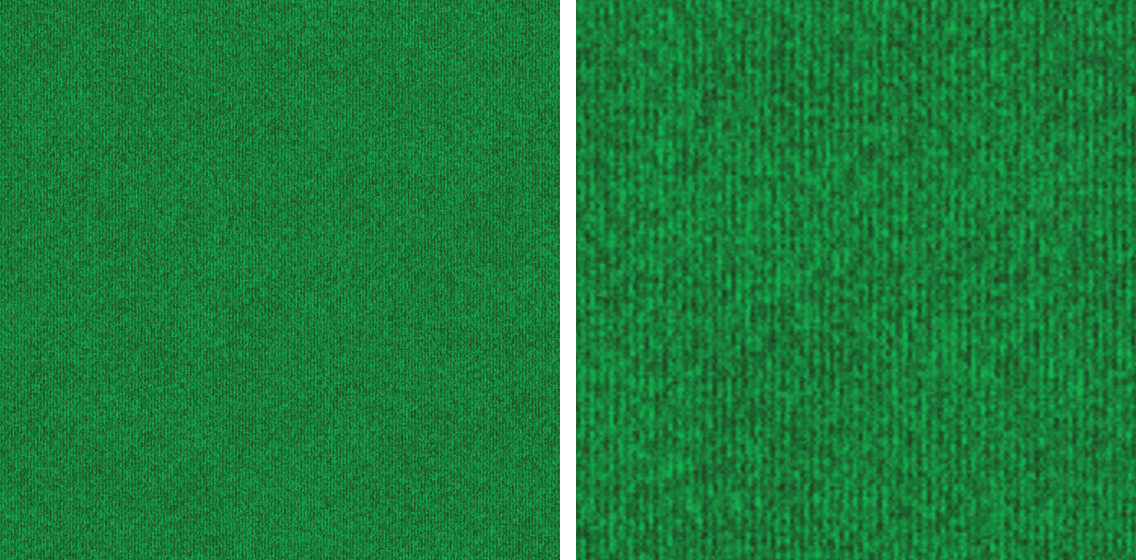
Left, the full canvas; right, a detail of the centre.
Give the GLSL for this texture, as a WebGL 1 fragment shader.

```glsl
precision highp float;
// Green ribbed cloth: fine vertical ribs with dark seams, broken up by
// dense grain. Layers of value noise and a cosine rib set one tone, which
// blends dark to bright green; sparse greyish fibres are laid on top.

#define RIB_COUNT 172.0
#define RIB_DEPTH 0.21
#define FINE_CELLS vec2(512.0, 512.0)
#define FINE_DEPTH 0.66
#define COARSE_CELLS vec2(370.0, 250.0)
#define COARSE_DEPTH 0.85
#define MOTTLE_DEPTH 0.12
#define FIBRE_LEVEL 0.89
#define DARK_GREEN vec3(0.115, 0.34, 0.165)
#define BRIGHT_GREEN vec3(0.075, 0.635, 0.285)
#define FIBRE_GREY vec3(0.20, 0.48, 0.28)

uniform vec2 u_resolution;

const float TAU = 6.2831853;

float hash(vec2 p) {
  vec3 q = fract(p.xyx * vec3(0.1031, 0.1030, 0.0973));
  q += dot(q, q.yzx + 33.33);
  return fract((q.x + q.y) * q.z);
}

// Smooth value noise with one random value per lattice point.
float valueNoise(vec2 p) {
  vec2 cell = floor(p);
  vec2 f = fract(p);
  f = f * f * (3.0 - 2.0 * f);
  float low = mix(hash(cell), hash(cell + vec2(1.0, 0.0)), f.x);
  float high = mix(hash(cell + vec2(0.0, 1.0)), hash(cell + vec2(1.0)), f.x);
  return mix(low, high, f.y);
}

// Rib profile: 1 on the crest, -1 in the seam, with uneven strength.
float ribProfile(vec2 uv) {
  float sway = 0.12 * (valueNoise(uv * vec2(60.0, 45.0) + 71.0) - 0.5);
  float strength = 0.6 + 0.8 * valueNoise(uv * vec2(RIB_COUNT, 90.0) + 19.0);
  return strength * cos(TAU * (uv.x * RIB_COUNT + sway));
}

void main() {
  vec2 uv = gl_FragCoord.xy / u_resolution;

  // Grain at three scales.
  float fine = valueNoise(uv * FINE_CELLS + 0.5) - 0.5;
  float coarse = valueNoise(uv * COARSE_CELLS + 137.0) - 0.5;
  float mottle = valueNoise(uv * vec2(14.0, 18.0) + 43.0) - 0.5;

  float tone = 0.5 + RIB_DEPTH * ribProfile(uv) + FINE_DEPTH * fine
             + COARSE_DEPTH * coarse + MOTTLE_DEPTH * mottle;
  tone = clamp(tone, -0.25, 1.25);
  vec3 color = mix(DARK_GREEN, BRIGHT_GREEN, tone);

  // Scattered greyish fibres keep a little of the shading below them.
  float fibre = valueNoise(uv * FINE_CELLS + 811.5);
  float cover = smoothstep(FIBRE_LEVEL - 0.04, FIBRE_LEVEL + 0.04, fibre);
  vec3 fibreColor = FIBRE_GREY * (0.85 + 0.3 * tone);
  color = mix(color, fibreColor, 0.9 * cover);

  gl_FragColor = vec4(color, 1.0);
}
```
